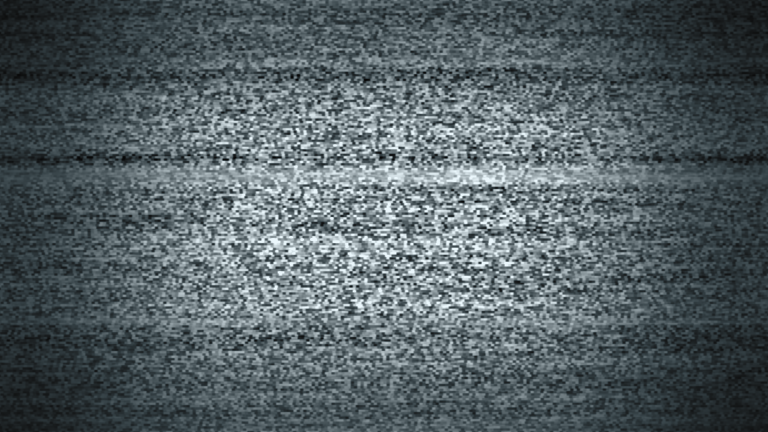
This texture is drawn by a WebGL 2 fragment shader. Its source:

```glsl
#version 300 es
precision highp float;
precision highp int;

uniform vec2 u_resolution;
out vec4 fragColor;

const float PI = 3.14159;

float hash(ivec2 cell, int seed) {
    uint h = uint(cell.x) * 1597334677u ^ uint(cell.y) * 3812015801u ^ uint(seed) * 2798796413u;
    h = (h ^ (h >> 16)) * 2146121005u;
    h = (h ^ (h >> 15)) * 2221713035u;
    h ^= h >> 16;
    return float(h >> 8) / 16777216.0;
}

// One scanline of wrapping noise, shifted sideways by its own amount
float lineNoise(float x, int row, int columns, int seed) {
    float shifted = fract(x + hash(ivec2(row, 7), seed + 50)) * float(columns);
    int column = int(floor(shifted));
    float blend = smoothstep(0.12, 0.88, fract(shifted));
    return mix(hash(ivec2(column % columns, row), seed),
               hash(ivec2((column + 1) % columns, row), seed), blend);
}

// Stacked scanlines that wrap vertically
float staticNoise(vec2 uv, ivec2 cells, int seed) {
    float y = fract(uv.y) * float(cells.y);
    int row = int(floor(y));
    float blend = smoothstep(0.12, 0.88, fract(y));
    return mix(lineNoise(uv.x, row % cells.y, cells.x, seed),
               lineNoise(uv.x, (row + 1) % cells.y, cells.x, seed), blend);
}

// Soft horizontal band with wrapping distance
float band(float y, float center, float width) {
    float d = (fract(y - center + 0.5) - 0.5) / width;
    return exp(-d * d);
}

void main() {
    vec2 uv = gl_FragCoord.xy / u_resolution;

    // Periodic vignette
    vec2 falloff = pow(abs(cos(PI * uv)), vec2(4.0));
    float vignette = (1.0 - 0.64 * falloff.x) * (1.0 - 0.46 * falloff.y);

    // Fine grain with a share of longer dashes
    float grain = staticNoise(uv, ivec2(236, 184), 1) - 0.5;
    float dashes = staticNoise(uv, ivec2(90, 200), 2) - 0.5;

    // Tracking streaks of several thicknesses
    float streaks = 0.13 * (staticNoise(uv, ivec2(5, 150), 3) - 0.5)
                  + 0.12 * (staticNoise(uv, ivec2(3, 62), 4) - 0.5)
                  + 0.08 * (staticNoise(uv, ivec2(2, 23), 5) - 0.5);

    // Bright, washed-out bands and dark bands
    float glow = band(uv.y, 0.594, 0.019) + 0.55 * band(uv.y, 0.254, 0.011)
               + 0.35 * band(uv.y, 0.86, 0.016) + 0.4 * band(uv.y, 0.015, 0.02);
    float shade = band(uv.y, 0.635, 0.011) + 0.9 * band(uv.y, 0.825, 0.016)
                + 0.4 * band(uv.y, 0.56, 0.008) + 0.45 * band(uv.y, 0.215, 0.018);

    float contrast = (0.42 + 0.58 * vignette) * (1.0 - 0.5 * min(glow, 1.0));
    float level = 0.6 + streaks + 0.17 * glow - 0.19 * shade
                + contrast * (0.82 * grain + 0.24 * dashes);
    level = clamp(level * vignette, 0.03, 0.97);

    // Cool tint, fading in the darkest tones
    vec3 tint = vec3(-0.05, 0.0, 0.02) * smoothstep(0.0, 0.3, level);
    fragColor = vec4(clamp(level + tint, 0.0, 1.0), 1.0);
}
```
